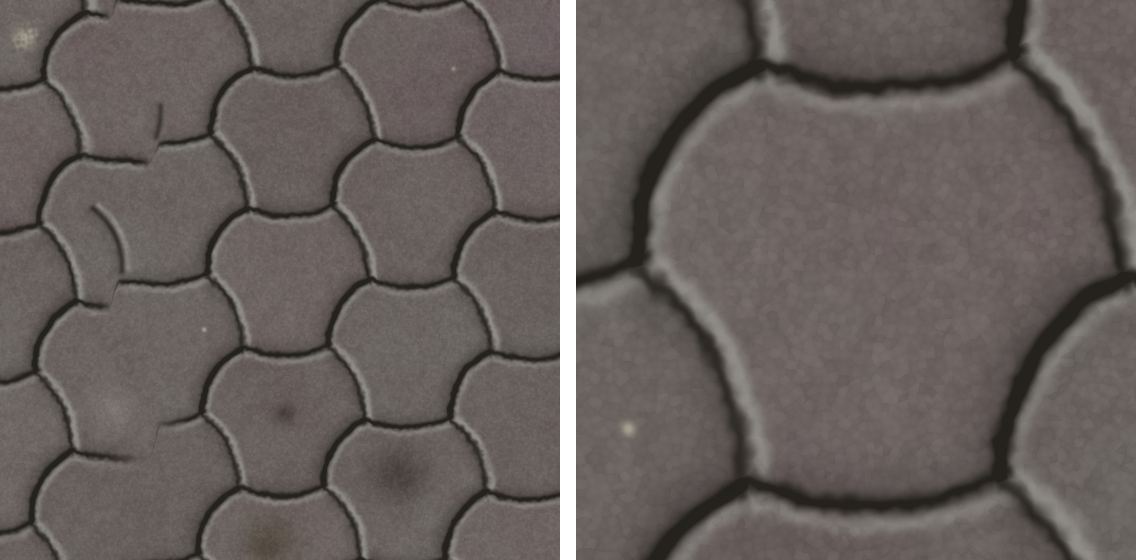
Left: the whole. Right: its middle third, enlarged.
Give the GLSL for this texture, as a WebGL 1 fragment shader.

```glsl
precision highp float;
// Weathered interlocking pavers: a slanted hexagonal lattice whose edges are bowed
// into arcs, each joint having a dark groove and a lit rim on its lower right side.
// The left column is stretched and broken by a fault; cellular noise gives the grain.
uniform vec2 u_resolution;

const vec2 COLUMN = vec2(0.90, 0.487);  // lattice step to the next column
const vec2 ROW = vec2(0.029, 1.0);      // lattice step to the next row

vec2 hash2(vec2 p) {
  return fract(sin(vec2(dot(p, vec2(127.1, 311.7)), dot(p, vec2(269.5, 183.3)))) * 43758.55);
}

// Distance to the nearest scattered point, and a random value of that point
vec2 cellular(vec2 p) {
  vec2 cell = floor(p), f = fract(p), nearest = vec2(2.0, 0.0);
  for (int y = -1; y <= 1; y++)
    for (int x = -1; x <= 1; x++) {
      vec2 o = vec2(float(x), float(y)), point = hash2(cell + o);
      float d = length(o + point - f);
      if (d < nearest.x) nearest = vec2(d, fract(point.x * 7.3 + point.y * 3.1));
    }
  return nearest;
}

// Layered sines for blotches, about -1 to 1
float blotch(vec2 p) {
  float sum = 0.0, amp = 0.5;
  for (int i = 0; i < 4; i++) {
    p = mat2(0.8, 0.6, -0.6, 0.8) * p * 1.7 + 1.3;
    sum += amp * sin(p.x + 1.4 * sin(p.y)) * cos(p.y * 0.9);
    amp *= 0.65;
  }
  return sum;
}

float bell(float x) { return exp(-x * x); }

float spot(vec2 p, vec2 center, float radius) { return bell(length(p - center) / radius); }

// Adds one bowed joint to relief (dark, light, soft shade); returns the offset to its lit side
float joint(vec2 p, vec2 a, vec2 b, float bulge, vec2 strength, inout vec3 relief) {
  vec2 d = b - a;
  float len = length(d);
  float t = dot(p - a, d) / (len * len), s = clamp(t, 0.0, 1.0);
  float slope = 4.0 * bulge * (1.0 - 2.0 * s) / len;
  float n = dot(p - a, vec2(d.y, -d.x)) / len - 4.0 * bulge * s * (1.0 - s);
  n /= sqrt(1.0 + slope * slope);
  vec3 profile = vec3(bell((n + 0.014) / 0.021), bell((n - 0.030) / 0.025), bell((n + 0.03) / 0.07));
  relief = max(relief, vec3(strength, strength.x) * profile * bell((t - s) * len / 0.025));
  return n;
}

void main() {
  vec2 uv = gl_FragCoord.xy / u_resolution.y * 4.0;
  vec2 fine = cellular(uv * 48.0), coarse = cellular(uv * 21.0 + 7.0);

  // Wobbly edges, then the stretched and faulted left side
  vec2 p = uv + 0.012 * vec2(blotch(uv * 7.0), blotch(uv * 7.0 + 9.0)) + 0.012 * (coarse.x - 0.45);
  float fault = 0.96 - 0.15 * cos((4.0 - uv.y) * 3.0);
  float sunk = 1.0 - smoothstep(fault - 0.04, fault + 0.04, uv.x);
  float depth = 1.0 - uv.y / 4.0;
  p.x += 0.32 * (1.0 - smoothstep(0.55, 1.2, uv.x));
  p.y += sunk * (0.12 + 0.2 * depth * depth);

  // Joints of the surrounding stones; the lowest stone that covers p owns it
  vec2 q = p - vec2(2.073, 2.02);
  vec2 base = floor(vec2(q.x - ROW.x * q.y, COLUMN.x * q.y - COLUMN.y * q.x) / 0.886 + 0.5);
  vec3 relief = vec3(0.0);
  vec2 owner = base;
  float lowest = 100.0;
  for (int j = -1; j <= 1; j++)
    for (int i = -1; i <= 1; i++) {
      vec2 id = base + vec2(float(i), float(j));
      vec2 center = id.x * COLUMN + id.y * ROW;
      vec2 left = center + vec2(-0.588, 0.02), topLeft = center + vec2(-0.30, 0.485);
      vec2 topRight = left + COLUMN, right = topLeft + COLUMN - ROW;
      float top = joint(q, topLeft, topRight, 0.07, vec2(1.05, 0.70), relief);
      float west = joint(q, left, topLeft, -0.083, vec2(1.55, 0.80), relief);
      float east = joint(q, right, topRight, 0.07, vec2(0.85, 1.1), relief);
      if (top > 0.0 && west > 0.0 && east < 0.0 && center.y < lowest) {
        lowest = center.y;
        owner = id;
      }
    }
  // Joints fade at the fault, more widely in the lower stones
  float gap = mix(0.2, 0.05, smoothstep(1.2, 1.6, uv.y));
  relief *= 1.0 - 0.9 * bell((uv.x - fault + 0.3 * gap) / gap);
  // Loose chip and short crack at the left
  joint(uv, vec2(0.885, 2.07), vec2(0.68, 2.516), 0.06, vec2(0.7, 0.9), relief);
  joint(uv, vec2(1.13, 3.02), vec2(1.16, 3.24), 0.01, vec2(0.6, 0.1), relief);

  // Stone tint, stains and grain
  vec2 variety = hash2(owner + 3.0);
  float stain = blotch(uv * 1.6) + 0.5 * blotch(uv * 5.0 + 4.0);
  float grey = clamp(0.15 + variety.x * 0.5 + 0.4 * stain, 0.0, 1.0);
  vec3 color = mix(vec3(0.422, 0.380, 0.375), vec3(0.404, 0.388, 0.367), grey);
  color += 0.03 * (variety.y - 0.5) + 0.018 * stain;
  color += 0.035 * (fine.y - 0.5) - 0.025 * (fine.x - 0.42);
  color += 0.018 * (coarse.y - 0.5) + 0.012 * blotch(uv * 17.0);
  color += vec3(0.015, 0.003, 0.018) * spot(uv, vec2(4.0, 3.8), 0.9);
  color -= 0.12 * spot(uv, vec2(2.84, 0.61), 0.22);
  color -= 0.10 * spot(uv, vec2(2.03, 1.04), 0.08);
  color -= vec3(0.09, 0.09, 0.12) * spot(uv, vec2(1.92, 0.12), 0.20);
  color += 0.06 * spot(uv, vec2(0.81, 1.08), 0.15);

  // Lit rims and dirty grooves with uneven wear
  float wear = 0.72 + 0.35 * coarse.x + 0.25 * blotch(uv * 5.0) + 0.15 * (fine.y - 0.5);
  color *= 1.0 - 0.14 * relief.z;
  color = mix(color, vec3(0.57, 0.56, 0.545), clamp(relief.y * wear, 0.0, 1.0) * 0.95);
  color = mix(color, vec3(0.135, 0.125, 0.105), clamp(relief.x * (0.6 + 0.45 * wear), 0.0, 1.0) * 0.96);

  // Pale droppings
  float pale = 0.9 * spot(uv + 0.08 * (coarse.x - 0.4), vec2(0.18, 3.73), 0.07);
  pale += spot(uv, vec2(1.458, 1.646), 0.016) + 0.7 * spot(uv, vec2(3.24, 3.51), 0.016);
  color = mix(color, vec3(0.66, 0.64, 0.57), clamp(pale, 0.0, 0.9));
  gl_FragColor = vec4(color, 1.0);
}
```
